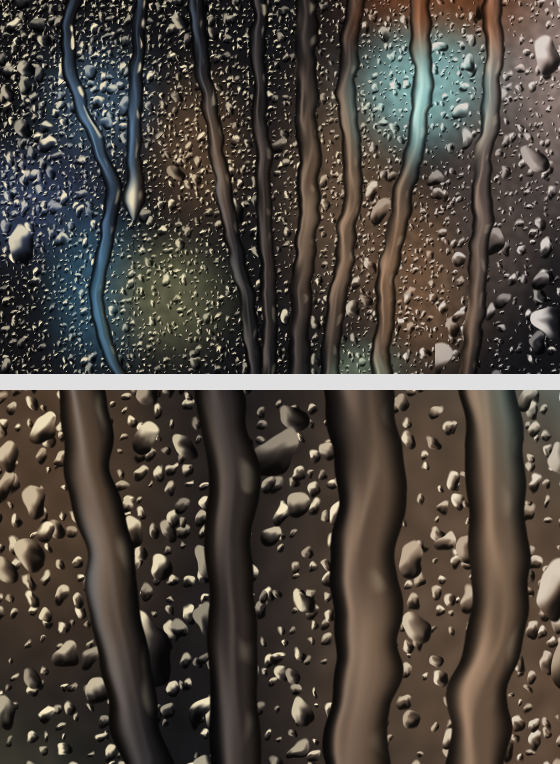
Top, the full canvas; bottom, a detail of the centre.
This texture is drawn by a Shadertoy shader. Its source:

```glsl
const float PI = 3.14159265;
const vec3 NIGHT = vec3(0.075, 0.075, 0.085);
const vec3 CREAM = vec3(0.98, 0.92, 0.77);
const vec3 SILVER = vec3(0.86, 0.83, 0.80);
const vec3 BLUE_SHEEN = vec3(0.20, 0.27, 0.34);
const vec3 TAN_SHEEN = vec3(0.36, 0.30, 0.25);
const vec2 LIGHT_DIR = vec2(-0.6, 0.8);

// Out-of-focus lights: centre, radii; then colour
const int SPOTS = 12;
const vec4 SPOT[SPOTS] = vec4[](
    vec4(0.26, 0.72, 0.15, 0.16), vec4(0.06, 0.46, 0.22, 0.15),
    vec4(0.26, 0.23, 0.13, 0.20), vec4(0.45, 0.21, 0.15, 0.16),
    vec4(0.53, 0.60, 0.13, 0.20), vec4(0.92, 0.50, 0.18, 0.34),
    vec4(1.13, 0.25, 0.16, 0.26), vec4(1.52, 0.85, 0.30, 0.42),
    vec4(1.18, 1.00, 0.24, 0.13), vec4(1.14, 0.77, 0.18, 0.16),
    vec4(0.97, 0.01, 0.11, 0.08), vec4(1.33, 0.45, 0.13, 0.30));
const vec3 SPOT_COLOR[SPOTS] = vec3[](
    vec3(0.22, 0.29, 0.36), vec3(0.19, 0.23, 0.32),
    vec3(0.19, 0.31, 0.39), vec3(0.36, 0.36, 0.27),
    vec3(0.32, 0.25, 0.19), vec3(0.36, 0.29, 0.23),
    vec3(0.42, 0.32, 0.24), vec3(0.56, 0.49, 0.46),
    vec3(0.40, 0.23, 0.14), vec3(0.52, 0.69, 0.68),
    vec3(0.36, 0.40, 0.34), vec3(0.30, 0.26, 0.24));

// Rivulets: x at top, x at bottom, half width, lower end; then sway harmonics
const int STREAMS = 8;
const vec4 STREAM[STREAMS] = vec4[](
    vec4(0.20, 0.32, 0.021, -0.1), vec4(0.38, 0.34, 0.020, 0.41),
    vec4(0.52, 0.68, 0.022, -0.1), vec4(0.69, 0.72, 0.021, -0.1),
    vec4(0.82, 0.80, 0.029, -0.1), vec4(0.955, 0.88, 0.026, -0.1),
    vec4(1.12, 1.02, 0.027, -0.1), vec4(1.32, 1.25, 0.026, -0.1));
const vec3 SWAY[STREAMS] = vec3[](
    vec3(0.0, 0.0, -0.037), vec3(0.0, 0.008, 0.0),
    vec3(0.0, 0.008, 0.004), vec3(0.0, 0.004, 0.0),
    vec3(0.012, 0.0, -0.006), vec3(0.014, 0.008, -0.010),
    vec3(0.016, -0.022, 0.0), vec3(0.010, 0.0, 0.006));

vec3 hash3(vec2 p) {
    vec3 q = fract(vec3(p.xyx) * vec3(0.1031, 0.1030, 0.0973));
    q += dot(q, q.yxz + 33.33);
    return fract((q.xxy + q.yzz) * q.zyx);
}

float gradientNoise(vec2 p) {
    vec2 i = floor(p), f = fract(p), u = f * f * (3.0 - 2.0 * f);
    vec2 e = vec2(1.0, 0.0);
    float a = dot(hash3(i).xy * 2.0 - 1.0, f);
    float b = dot(hash3(i + e).xy * 2.0 - 1.0, f - e);
    float c = dot(hash3(i + e.yx).xy * 2.0 - 1.0, f - e.yx);
    float d = dot(hash3(i + 1.0).xy * 2.0 - 1.0, f - 1.0);
    return mix(mix(a, b, u.x), mix(c, d, u.x), u.y);
}

vec3 backdrop(vec2 p) {
    vec3 col = NIGHT;
    for (int i = 0; i < SPOTS; i++) {
        vec2 e = (p - SPOT[i].xy) / SPOT[i].zw;
        float r2 = dot(e, e);
        col = mix(col, SPOT_COLOR[i], 0.95 * exp(-r2 * sqrt(r2)));
    }
    return col;
}

// Strength of the warm glitter, fading away from the upper left
float glitter(vec2 p) {
    return 1.0 - smoothstep(0.15, 1.15, p.x + 1.1 * (1.0 - p.y));
}

// One scale of scattered drops, composited over col
vec3 addDrops(vec3 col, vec3 scene, vec2 p, float cell, float density, float seed) {
    vec2 g = p / cell + seed;
    g += 0.3 * vec2(gradientNoise(g * 1.7), gradientNoise(g * 1.7 + 19.0));
    vec3 glint = mix(CREAM, SILVER, smoothstep(0.7, 1.2, p.x));
    float pixel = 1.0 / (iResolution.y * cell);
    for (int j = -1; j <= 1; j++)
    for (int i = -1; i <= 1; i++) {
        vec2 id = floor(g) + vec2(i, j);
        vec3 h = hash3(id + seed), k = hash3(id + seed + 71.0);
        if (k.x > density) continue;
        float radius = mix(0.16, 0.44, h.z * h.z);
        float tilt = (k.y - 0.5) * 1.8;
        vec2 d = g - id - 0.2 - 0.6 * h.xy;
        vec2 q = mat2(cos(tilt), sin(tilt), -sin(tilt), cos(tilt)) * d / radius;
        q.y /= 1.0 + 0.8 * k.z;
        float aa = pixel / radius;
        float mask = 1.0 - smoothstep(1.0 - aa, 1.0 + aa, length(q));
        float facing = dot(q, LIGHT_DIR) + 0.5 * gradientNoise(q * 1.6 + id);
        float shine = mix(0.35, 1.0, h.x);
        vec3 lit = mix(scene * 1.5 + 0.06, glint, shine);
        vec3 drop = mix(scene * 0.22, scene * 1.15 + 0.04, smoothstep(-0.7, 0.1, facing));
        drop = mix(drop, lit, smoothstep(-0.1, 0.45, facing));
        col = mix(col, drop, mask);
    }
    return col;
}

// Rivulet colour in rgb, coverage in a
vec4 rivulets(vec2 p) {
    vec4 result = vec4(0.0);
    for (int i = 0; i < STREAMS; i++) {
        vec4 s = STREAM[i];
        float row = float(i) * 7.3;
        float center = mix(s.y, s.x, p.y) + dot(SWAY[i], sin(PI * p.y * vec3(1.0, 2.0, 3.0)));
        center += 0.016 * gradientNoise(vec2(row, p.y * 11.0));
        float side = sign(p.x - center);
        float scallop = gradientNoise(vec2(row + side * 2.4, p.y * 26.0));
        float bead = s.w > 0.0 ? exp(-pow((p.y - s.w - 0.06) / 0.05, 2.0)) : 0.0;
        float width = s.z * (1.0 + 0.5 * scallop) + 0.012 * bead;
        width *= sqrt(clamp((p.y - s.w) / 0.05, 0.001, 1.0));
        float n = (p.x - center) / width;
        float aa = 1.3 / (iResolution.y * width);
        float mask = 1.0 - smoothstep(1.0 - aa, 1.0 + aa, abs(n));
        // Lens-like body, dark rims, soft ridge and broken glints
        vec3 body = backdrop(p + vec2(n * 0.05, 0.04));
        body *= mix(1.1, 0.25, smoothstep(0.35, 0.95, abs(n)));
        float streak = gradientNoise(vec2(n * 1.6 + row, p.y * 9.0));
        vec3 sheen = mix(BLUE_SHEEN, TAN_SHEEN, smoothstep(0.4, 0.8, p.x));
        body += sheen * exp(-pow((n + 0.25 + streak) / 0.35, 2.0)) * (0.55 + streak);
        float broken = smoothstep(0.08, 0.3, gradientNoise(vec2(row + n, p.y * 24.0)));
        float glint = exp(-pow((n - 0.5) / 0.25, 2.0)) * broken * (0.2 + glitter(p));
        glint += bead * exp(-pow((n + 0.2) / 0.4, 2.0));
        body = mix(body, CREAM, clamp(glint, 0.0, 0.9));
        result = mix(result, vec4(body, 1.0), mask);
    }
    return result;
}

void mainImage(out vec4 fragColor, in vec2 fragCoord) {
    vec2 p = fragCoord / iResolution.y;
    vec3 scene = backdrop(p);
    float warm = glitter(p);
    float right = smoothstep(0.95, 1.35, p.x);

    // Fine mist first, then ever larger drops
    vec3 col = scene * (1.0 + 0.25 * gradientNoise(p * 45.0));
    col = addDrops(col, scene, p, 0.014, 0.62 + 0.3 * warm - 0.3 * right, 13.0);
    col = addDrops(col, scene, p, 0.026, 0.38 + 0.6 * warm - 0.1 * right, 37.0);
    col = addDrops(col, scene, p, 0.046, 0.10 + 0.55 * warm + 0.12 * right, 59.0);
    col = addDrops(col, scene, p, 0.100, 0.03 + 0.42 * right, 83.0);

    vec4 water = rivulets(p);
    col = mix(col, water.rgb / max(water.a, 0.001), water.a);
    fragColor = vec4(clamp(col, 0.0, 1.0), 1.0);
}
```
